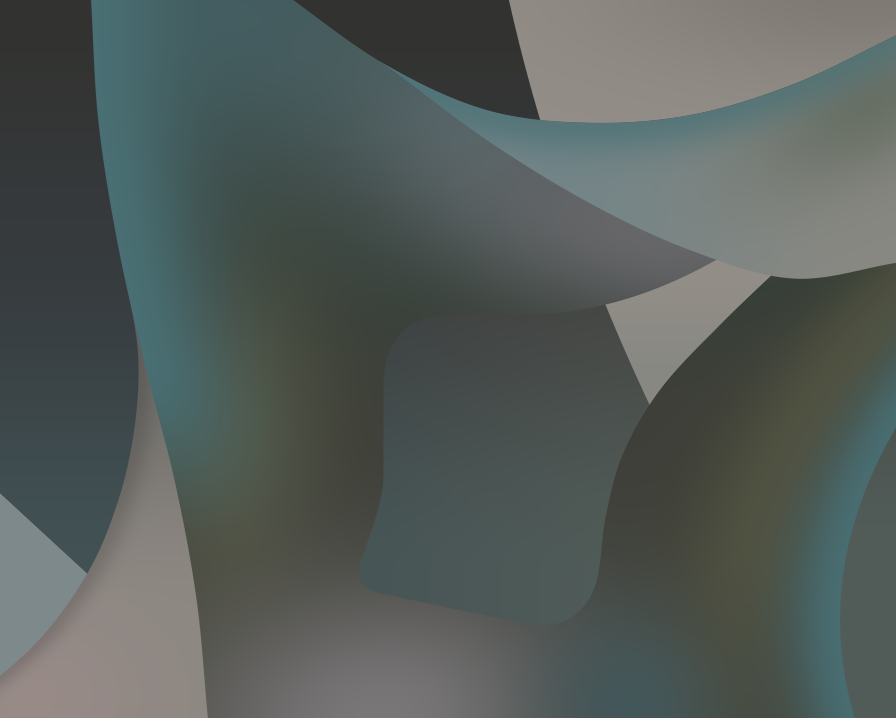
Write a Shadertoy shader that draws this background.

```glsl
// Folded satin ribbons in muted teal, olive and grey around a dark opening.
// Spline edges and smooth half-planes cut the layers; Gaussian glows and
// profiles measured from the edges shade each fold.

#define ASPECT 1.25
#define EDGE_SOFTNESS 0.7
#define RIM_WIDTH 0.125
#define RIBBON_RIM 0.045
#define CORNER_ROUNDING 0.10
#define CONTRAST 1.12
#define MID_GREY 0.335

const vec3 TEAL  = vec3(0.290, 0.422, 0.438);
const vec3 OLIVE = vec3(0.320, 0.325, 0.262);
const vec3 DARK  = vec3(0.225, 0.252, 0.228);
const vec3 UMBER = vec3(0.250, 0.256, 0.232);
const vec3 STONE = vec3(0.510, 0.512, 0.492);

// Edge positions at seven evenly spaced stations
const float BODY_LEFT[7]  = float[7](0.290, 0.274, 0.243, 0.200, 0.163, 0.137, 0.127);
const float CREST[7]      = float[7](1.013, 0.912, 0.847, 0.829, 0.840, 0.883, 0.951);
const float RIBBON_LOW[7] = float[7](1.013, 0.912, 0.806, 0.718, 0.651, 0.612, 0.634);
const float TAIL_LEFT[7]  = float[7](-0.073, 0.046, 0.121, 0.164, 0.187, 0.193, 0.179);
const float VOID_RIGHT[7] = float[7](0.798, 0.832, 0.845, 0.870, 0.923, 1.007, 1.101);

// Catmull-Rom curve through the stations between start and end
float curve(float s, float start, float end, float knots[7]) {
    float t = clamp((s - start) / (end - start), 0.0, 1.0) * 6.0;
    int i = min(int(t), 5);
    float f = t - float(i);
    float b = knots[i], c = knots[i + 1];
    float a = i > 0 ? knots[i - 1] : 2.0 * b - c;
    float d = i < 5 ? knots[i + 2] : 2.0 * c - b;
    return b + 0.5 * f * (c - a + f * (2.0 * a - 5.0 * b + 4.0 * c - d
             + f * (3.0 * (b - c) + d - a)));
}

float smoothMax(float a, float b, float k) {
    float h = max(k - abs(a - b), 0.0) / k;
    return max(a, b) + 0.25 * k * h * h;
}

// Antialiased coverage, full where d is positive
float fill(float d) {
    float w = EDGE_SOFTNESS / iResolution.y;
    return smoothstep(-w, w, d);
}

float bell(float d, float width) {
    return exp(-d * d / (width * width));
}

// Elliptical glow, turned by an angle
float glow(vec2 p, vec2 centre, vec2 radii, float angle) {
    float c = cos(angle), s = sin(angle);
    vec2 q = mat2(c, -s, s, c) * (p - centre) / radii;
    return exp(-dot(q, q));
}

vec3 backdrop(vec2 p) {
    vec3 col = mix(vec3(0.265, 0.32, 0.33), vec3(0.225, 0.24, 0.25), smoothstep(0.2, 0.68, p.y));
    col = mix(col, vec3(0.21, 0.213, 0.205), smoothstep(0.62, 1.0, p.y));
    float warmth = smoothstep(0.2, 1.0, p.x) * (1.0 - smoothstep(0.6, 0.8, p.y));
    return col + vec3(0.055, 0.038, 0.015) * warmth;
}

vec3 bodyColour(vec2 p, float fromLeft, float fromRight) {
    vec3 col = mix(UMBER, DARK, smoothstep(0.4, 0.65, p.y));
    // Upper folds
    col = mix(col, vec3(0.27, 0.36, 0.372), 0.95 * glow(p, vec2(0.36, 0.98), vec2(0.30, 0.25), -0.3));
    col = mix(col, vec3(0.32, 0.385, 0.395), glow(p, vec2(0.65, 0.82), vec2(0.22, 0.13), -0.6));
    float shoulder = smoothstep(-0.05, 0.0, p.y - 0.3 * p.x - 0.33);
    col = mix(col, vec3(0.395, 0.395, 0.405), shoulder * glow(p, vec2(0.90, 0.68), vec2(0.30, 0.13), -0.25));
    // Left fold
    col = mix(col, OLIVE, glow(p, vec2(0.33, 0.38), vec2(0.12, 0.24), -0.12));
    col = mix(col, TEAL, bell(fromLeft, RIM_WIDTH) * smoothstep(0.20, 0.50, p.y));
    // Lower fold
    col = mix(col, vec3(0.46, 0.45, 0.455), glow(p, vec2(0.53, 0.0), vec2(0.30, 0.19), 0.1));
    col = mix(col, vec3(0.27, 0.34, 0.35), glow(p, vec2(0.89, 0.02), vec2(0.14, 0.13), 0.0));
    // Right fold
    float oliveFade = 0.4 + 0.5 * smoothstep(0.0, 0.25, p.y);
    col = mix(col, OLIVE, oliveFade * bell(fromRight - 0.13, 0.10));
    return mix(col, TEAL, 0.95 * bell(fromRight, 0.075));
}

vec3 ribbonColour(vec2 p, float fromCrest) {
    vec3 col = mix(vec3(0.44, 0.50, 0.51), STONE, smoothstep(0.75, 1.2, p.x));
    col = mix(col, vec3(0.38, 0.41, 0.37), 0.85 * glow(p, vec2(1.22, 0.86), vec2(0.19, 0.09), 0.5));
    col = mix(col, TEAL, 0.5 * (1.0 - smoothstep(0.55, 0.72, p.x)));
    return mix(col, TEAL + 0.01, 0.75 * bell(fromCrest, RIBBON_RIM));
}

void mainImage(out vec4 fragColor, in vec2 fragCoord) {
    vec2 p = fragCoord / iResolution.xy * vec2(ASPECT, 1.0);
    float depth = 1.0 - p.y;
    float fromLeft = p.x - curve(p.y, 0.0, 1.0, BODY_LEFT);
    float fromRight = 1.172 + 1.09 * pow(p.y - 0.137, 2.0) - p.x;
    float fromCrest = curve(p.x, 0.391, 1.251, CREST) - p.y;
    vec3 col = backdrop(p);

    // Pale sheet behind the ribbons
    float sheetLeft = 0.710 + 0.224 * depth + 0.220 * depth * depth;
    vec3 sheet = mix(STONE, vec3(0.55, 0.53, 0.508), smoothstep(0.46, 0.64, p.y));
    sheet -= 0.07 * glow(p, vec2(1.2, 1.02), vec2(0.35, 0.12), 0.0);
    col = mix(col, sheet, fill(p.x - sheetLeft) * fill(p.y - 0.42));

    // Cool corner and pale tail at lower left
    float fromTail = p.x - curve(p.y, 0.0, 0.6, TAIL_LEFT);
    col = mix(col, vec3(0.475, 0.515, 0.52), fill(0.313 - 0.92 * p.x - p.y));
    vec3 tail = mix(vec3(0.53, 0.51, 0.492), vec3(0.43, 0.425, 0.41), smoothstep(0.15, 0.5, p.y));
    tail = mix(tail, vec3(0.565, 0.52, 0.51), glow(p, vec2(0.04, 0.03), vec2(0.16, 0.12), 0.0));
    tail *= 1.0 - 0.14 * bell(fromTail, 0.025);
    col = mix(col, tail, fill(fromTail) * fill(0.01 - fromLeft) * fill(0.58 - p.y));

    // Opening with rounded corners
    float voidTop = 0.562 + 1.05 * pow(max(p.x - 0.73, 0.0), 2.0);
    float voidLeft = 0.535 - 0.045 * (1.0 - smoothstep(0.15, 0.34, p.y));
    float voidBase = 0.179 - 0.21 * (p.x - 0.505);
    float upperLeft = smoothMax(voidLeft - p.x, p.y - voidTop, CORNER_ROUNDING);
    float lowerRight = smoothMax(p.x - curve(p.y, 0.10, 0.64, VOID_RIGHT), voidBase - p.y, 0.08);
    float opening = smoothMax(upperLeft, lowerRight, 0.04);

    // Main folded body
    float body = fill(fromLeft) * fill(fromRight) * fill(fromCrest) * fill(opening);
    col = mix(col, bodyColour(p, fromLeft, fromRight), body);

    // Front ribbon
    float overLow = p.y - curve(p.x, 0.391, 1.251, RIBBON_LOW);
    col = mix(col, ribbonColour(p, fromCrest), fill(overLow) * fill(fromCrest) * step(0.5, p.x));

    col = MID_GREY + (col - MID_GREY) * CONTRAST;
    fragColor = vec4(col, 1.0);
}
```
